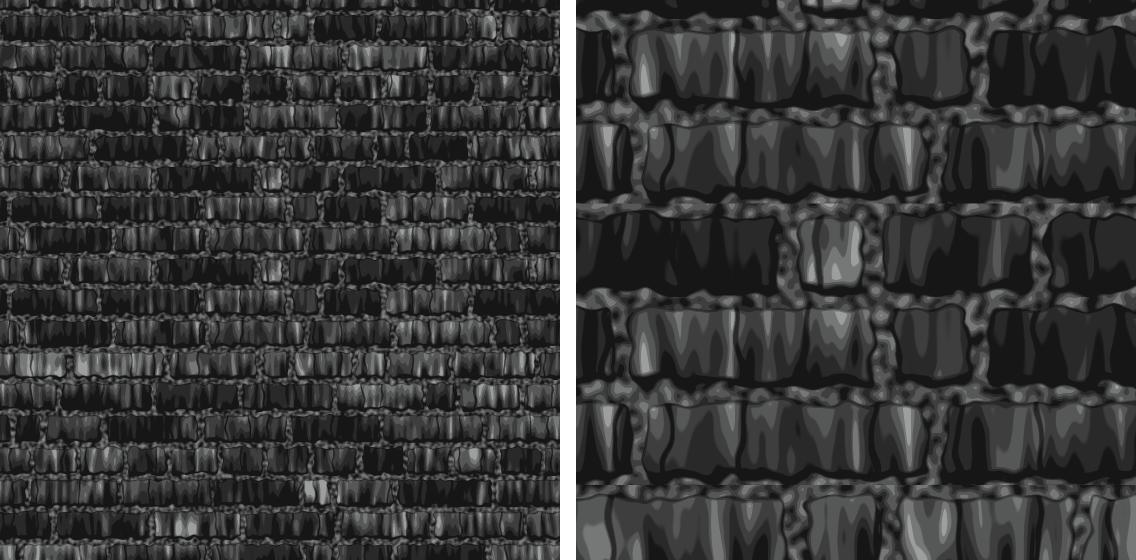
Left, the full canvas; right, a detail of the centre.
This texture is drawn by a WebGL 2 fragment shader. Its source:

```glsl
#version 300 es
precision highp float;
// Dark weathered brick wall: rows of rough rounded bricks in grainy mortar.
// Each row has its own joint offset; streaks, stains, cracks and shadows come
// from gradient noise, and the final grey is reduced to six flat tones.

#define ROWS 18.0
#define BRICKS 6.0
#define MORTAR 0.0135
#define ROUGHNESS 0.0065
#define CORNER 0.005
#define JOINT_JITTER 0.12
#define SHADOW_DROP vec2(0.0012, 0.0048)
#define STREAK_SCALE vec2(95.0, 15.0)
#define GRAIN_SCALE 135.0
#define STAIN_SCALE 11.0
#define CRACKS 24.0
#define TONE_SOFTNESS 0.012

uniform vec2 u_resolution;
out vec4 fragColor;

// Horizontal shift of the joints in each row, in bricks, from the top down
const float rowShift[19] = float[](0.30, 0.02, 0.66, 0.20, 0.64, 0.02, 0.70, 0.10, 0.23,
    0.70, 0.10, 0.23, 0.80, 0.60, 0.13, 0.66, 0.28, 0.62, 0.20);
const float tones[6] = float[](0.085, 0.16, 0.24, 0.34, 0.465, 0.62);

float hash(vec2 p) {
    vec3 q = fract(p.xyx * 0.1031);
    q += dot(q, q.yzx + 33.33);
    return fract((q.x + q.y) * q.z);
}

float cornerSlope(vec2 cell, vec2 offset) {
    float angle = 6.28319 * hash(cell);
    return dot(vec2(cos(angle), sin(angle)), offset);
}

float gradientNoise(vec2 p) {
    vec2 i = floor(p), f = fract(p);
    vec2 s = f * f * f * (f * (f * 6.0 - 15.0) + 10.0);
    vec2 e = vec2(1.0, 0.0);
    return mix(mix(cornerSlope(i, f), cornerSlope(i + e, f - e), s.x),
               mix(cornerSlope(i + e.yx, f - e.yx), cornerSlope(i + 1.0, f - 1.0), s.x), s.y);
}

float roundBox(vec2 p, vec2 halfSize) {
    vec2 q = abs(p) - halfSize + CORNER;
    return length(max(q, 0.0)) + min(max(q.x, q.y), 0.0) - CORNER;
}

float jointAt(float index, float row) {
    return index + JOINT_JITTER * (hash(vec2(index + 20.0, row + 5.0)) - 0.5);
}

float flatTone(float value) {
    float tone = tones[0];
    for (int k = 1; k < 6; k++) {
        float limit = 0.5 * (tones[k - 1] + tones[k]);
        float above = smoothstep(limit - TONE_SOFTNESS, limit + TONE_SOFTNESS, value);
        tone = mix(tone, tones[k], above);
    }
    return tone;
}

float mortarTone(vec2 q) {
    return 0.27 + 0.42 * gradientNoise(q * GRAIN_SCALE)
                + 0.22 * gradientNoise(q * GRAIN_SCALE * 0.5 + 7.0);
}

float brickTone(vec2 q, float height, float seed) {
    float streak = gradientNoise(q * STREAK_SCALE);
    float mottle = gradientNoise(q * vec2(48.0, 30.0) + 11.0);
    float stain = smoothstep(0.05, 0.5, gradientNoise(q * STAIN_SCALE + 3.0));
    float tone = 0.11 + 0.24 * seed * seed;
    tone *= 1.0 + 1.1 * streak + 0.7 * mottle - 0.35 * height;
    tone += stain * (0.16 + 0.4 * streak);
    // Bright vertical flecks, stronger on pale bricks
    tone += smoothstep(0.28, 0.45, streak) * 0.22 * seed;
    // Thin wandering cracks
    float across = q.x * CRACKS + 0.18 * gradientNoise(q * 40.0);
    float cell = floor(across);
    float place = 0.25 + 0.5 * hash(vec2(cell, floor(q.y * ROWS)) + 40.0);
    float crack = 1.0 - smoothstep(0.02, 0.06, abs(fract(across) - place));
    return tone * (1.0 - 0.6 * crack * step(0.35, hash(vec2(cell + 9.0, seed * 50.0))));
}

float wall(vec2 p) {
    // Rows run downward, slightly taller toward the bottom; one band of three recurs
    float t = 1.0 - p.y;
    float v = ROWS * t - 0.4 + 0.22 * sin(3.14159 * t);
    float row = floor(v);
    if (row > 7.5 && row < 10.5) row -= 3.0;
    vec2 q = vec2(p.x, (row + fract(v) + 2.0) / ROWS);

    // Find the brick between two joints; two rows are laid with short headers
    bool header = row == 2.0 || row == 14.0;
    float count = header ? BRICKS * 2.0 : BRICKS;
    float u = p.x * count - rowShift[int(row) + 1];
    float index = floor(u);
    if (u < jointAt(index, row)) index -= 1.0;
    else if (u > jointAt(index + 1.0, row)) index += 1.0;
    float left = jointAt(index, row), right = jointAt(index + 1.0, row);
    vec2 id = vec2(index + 30.0, row + 60.0);
    if (!header && hash(id + 17.0) > 0.86) {
        float split = mix(left, right, 0.34);
        if (u < split) { right = split; id += 0.5; }
        else left = split;
    }

    // Rough brick outline and the shadow it drops
    vec2 local = vec2((u - 0.5 * (left + right)) / count, (fract(v) - 0.5) / ROWS);
    vec2 halfSize = 0.5 * (vec2((right - left) / count, 1.0 / ROWS)
                  - MORTAR * vec2(mix(0.45, 1.1, hash(id + 3.0)), 1.0));
    vec2 rough = vec2(gradientNoise(q * 62.0), gradientNoise(q * 62.0 + 29.0));
    local += ROUGHNESS * rough;
    float edge = roundBox(local, halfSize);
    float shade = roundBox(local - SHADOW_DROP * (0.8 + rough.x), halfSize);

    float mortar = mortarTone(q) * mix(0.22, 1.0, smoothstep(-0.001, 0.0015, shade));
    float brick = brickTone(q, local.y / halfSize.y, hash(id));
    brick *= mix(0.45, 1.0, smoothstep(0.0, 0.003, -edge));
    return flatTone(mix(brick, mortar, smoothstep(-0.0008, 0.0008, edge)));
}

void main() {
    // Four samples per fragment smooth the tone borders
    float sum = 0.0;
    for (int k = 0; k < 4; k++) {
        vec2 offset = vec2(k & 1, k >> 1) * 0.5 - 0.25;
        sum += wall((gl_FragCoord.xy + offset) / u_resolution);
    }
    fragColor = vec4(vec3(0.995, 1.005, 1.0) * sum * 0.25, 1.0);
}
```
